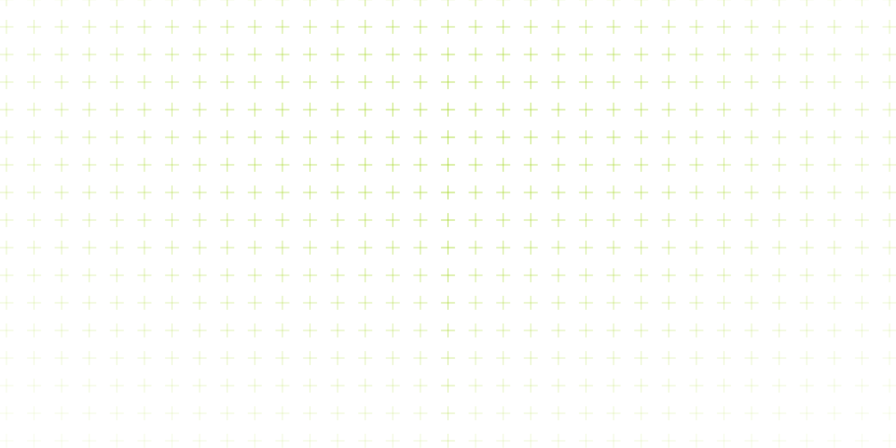
Give the GLSL for this pattern, as a Shadertoy shader.

```glsl
// Grid of thin lime plus signs on white, brightest at upper centre and fading outward.

// Lengths are in canvas heights
const vec3 PAPER = vec3(1.0);
const vec3 INK = vec3(0.64, 0.84, 0.13);
const float PITCH = 0.0616;                // spacing of the plus signs
const float ARM = 0.0156;                  // half length of a stroke
const float HALF_LINE = 0.00195;           // half width of a stroke
const vec2 GRID_SHIFT = vec2(0.0, 0.5088); // a plus centre, x from mid canvas
const vec2 GLOW_CENTRE = vec2(0.0, 0.73);
const vec2 GLOW_RADIUS = vec2(1.15, 0.62);
const float PEAK_ALPHA = 0.36;
const float SPINE_BOOST = 0.6;             // extra strength at the foot of the middle column
const float SOFTNESS = 1.2;                // edge filter width in pixels

// Share of a filter-wide box at d that lies within -halfSize..halfSize
vec2 boxCoverage(vec2 d, vec2 halfSize, float width) {
    vec2 lo = max(d - 0.5 * width, -halfSize);
    vec2 hi = min(d + 0.5 * width, halfSize);
    return clamp((hi - lo) / width, 0.0, 1.0);
}

float bar(vec2 d, vec2 halfSize, float width) {
    vec2 c = boxCoverage(d, halfSize, width);
    return c.x * c.y;
}

// Opacity of one plus sign, by its centre and column
float plusAlpha(vec2 centre, float column) {
    vec2 q = (centre - GLOW_CENTRE) / GLOW_RADIUS;
    float glow = exp(-dot(q, q));
    float isSpine = 1.0 - step(0.5, abs(column));
    float spine = 1.0 + SPINE_BOOST * isSpine * clamp(1.0 - centre.y, 0.0, 1.0);
    return PEAK_ALPHA * glow * spine;
}

void mainImage(out vec4 fragColor, in vec2 fragCoord) {
    float pixel = 1.0 / iResolution.y;
    vec2 p = vec2(fragCoord.x - 0.5 * iResolution.x, fragCoord.y) * pixel;

    // Nearest grid cell
    vec2 cell = floor((p - GRID_SHIFT) / PITCH + 0.5);
    vec2 centre = GRID_SHIFT + cell * PITCH;
    vec2 d = p - centre;

    // Two translucent strokes, denser where they cross
    float alpha = plusAlpha(centre, cell.x);
    float width = SOFTNESS * pixel;
    float across = alpha * bar(d, vec2(ARM, HALF_LINE), width);
    float upright = alpha * bar(d, vec2(HALF_LINE, ARM), width);
    float cover = 1.0 - (1.0 - across) * (1.0 - upright);

    fragColor = vec4(mix(PAPER, INK, cover), 1.0);
}
```
